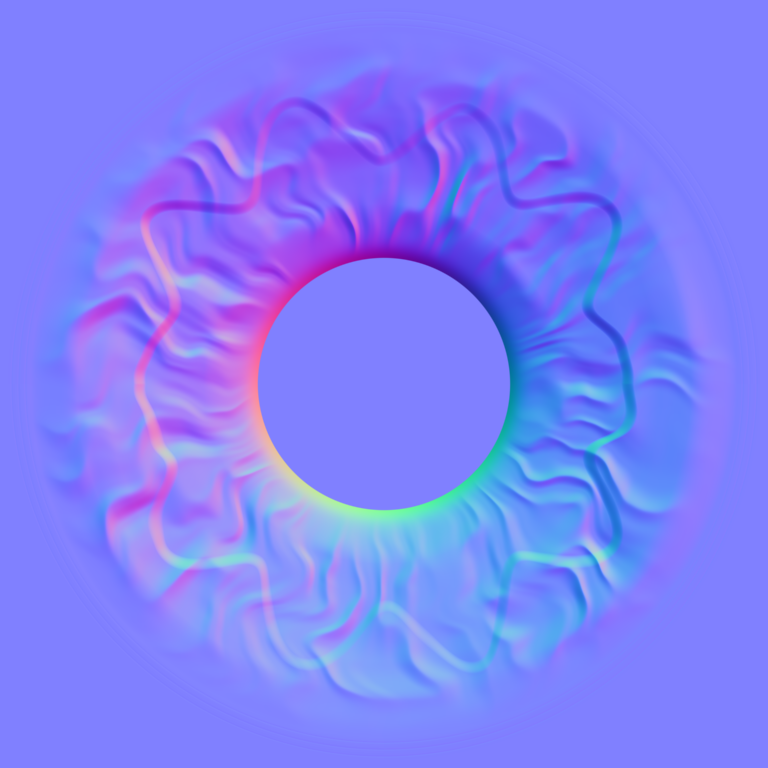
Reproduce this texture map procedurally as a three.js fragment shader.

```glsl
#define PUPIL_RADIUS 0.164
#define IRIS_RADIUS 0.476
#define FIBRE_CELLS 42.0
#define FIBRE_HEIGHT 0.0105
#define FINE_HEIGHT 0.0045
#define WARP_TURNS 0.035
#define RADIAL_FREQ 11.0
#define FOLD_HEIGHT 0.010
#define BOWL_SLOPE 0.27
#define RING_SLOPE 0.07
#define EPS 0.0012
#define TAU 6.2831853

varying vec2 vUv;

float hash(vec2 p) {
  vec3 q = fract(vec3(p.xyx) * 0.1031);
  q += dot(q, q.yzx + 33.33);
  return fract((q.x + q.y) * q.z);
}

// Value noise that repeats along x after a whole number of cells
float ringNoise(vec2 p, float period) {
  vec2 cell = floor(p);
  vec2 f = p - cell;
  vec2 w = f * f * f * (f * (f * 6.0 - 15.0) + 10.0);
  float x0 = mod(cell.x, period);
  float x1 = mod(cell.x + 1.0, period);
  float low = mix(hash(vec2(x0, cell.y)), hash(vec2(x1, cell.y)), w.x);
  float high = mix(hash(vec2(x0, cell.y + 1.0)), hash(vec2(x1, cell.y + 1.0)), w.x);
  return mix(low, high, w.y);
}

float softRidge(float n) {
  float centred = 2.0 * n - 1.0;
  return 1.0 - sqrt(centred * centred + 0.02);
}

// Wavy radial strands, bent by two scales of angular warp
float fibres(float turn, float r) {
  float broad = ringNoise(vec2(turn * 13.0, r * 14.0 + 5.0), 13.0) - 0.5;
  float tight = ringNoise(vec2(turn * 34.0, r * 26.0 + 41.0), 34.0) - 0.5;
  float bent = turn + WARP_TURNS * (broad + 0.4 * tight);
  float depth = r * RADIAL_FREQ;
  float coarse = softRidge(ringNoise(vec2(bent * FIBRE_CELLS, depth + 9.0), FIBRE_CELLS));
  float fineCells = FIBRE_CELLS * 2.0;
  float fine = ringNoise(vec2(bent * fineCells, depth * 1.4 + 23.0), fineCells);
  float patches = 0.65 + 0.7 * ringNoise(vec2(turn * 9.0, r * 9.0 + 61.0), 9.0);
  float mask = smoothstep(PUPIL_RADIUS, 0.235, r) * (1.0 - smoothstep(0.36, 0.465, r));
  return mask * patches * (FIBRE_HEIGHT * coarse + FINE_HEIGHT * fine);
}

// Meandering step that divides the inner and outer iris
float collarette(float turn, float r) {
  float angle = turn * TAU;
  float side = abs(sin(angle));
  float swing = 0.042 * smoothstep(0.0, 0.5, side);
  float phase = 10.0 * angle - 0.17;
  float wobble = 0.022 * (ringNoise(vec2(turn * 40.0, 3.0), 40.0) - 0.5);
  float foldRadius = 0.312 + 0.025 * side + swing * cos(phase) + wobble;
  float bend = 10.0 * swing * sin(phase) / foldRadius;
  float dist = (r - foldRadius) / sqrt(1.0 + bend * bend);
  float strength = mix(0.3, 1.0, 1.0 - side * side);
  return FOLD_HEIGHT * strength * smoothstep(-0.008, 0.008, dist);
}

float irisHeight(vec2 p) {
  float r = length(p);
  float turn = atan(p.y, p.x) / TAU;
  return fibres(turn, r) + collarette(turn, r) * (1.0 - smoothstep(0.40, 0.46, r));
}

// Steep pupil rim, shallow bowl and faint outer rings
float radialSlope(float r) {
  float d = max(r - PUPIL_RADIUS, 0.0);
  float rim = 4.5 * exp(-d / 0.007) + 0.6 * exp(-d / 0.038);
  float bowl = BOWL_SLOPE * mix(0.75, 1.1, smoothstep(0.25, 0.42, r));
  float slope = (rim + bowl) * (1.0 - smoothstep(0.425, IRIS_RADIUS, r));
  for (int i = 0; i < 3; i++) {
    float offset = (r - 0.467 - 0.009 * float(i)) / 0.0013;
    slope += RING_SLOPE * offset * exp(-offset * offset);
  }
  return slope;
}

void main() {
  vec2 p = vUv - 0.5;
  float r = length(p);
  vec2 outward = p / max(r, 0.0001);

  // Surface gradient from central differences
  vec2 dx = vec2(EPS, 0.0);
  vec2 dy = vec2(0.0, EPS);
  vec2 gradient = vec2(irisHeight(p + dx) - irisHeight(p - dx),
                       irisHeight(p + dy) - irisHeight(p - dy)) / (2.0 * EPS);
  gradient += outward * radialSlope(r);

  // Flat pupil, then encode the normal as colour
  float outsidePupil = smoothstep(PUPIL_RADIUS - 0.001, PUPIL_RADIUS + 0.0015, r);
  vec3 flatNormal = vec3(0.0, 0.0, 1.0);
  vec3 irisNormal = normalize(vec3(-gradient, 1.0));
  vec3 normal = mix(flatNormal, irisNormal, outsidePupil);
  gl_FragColor = vec4(normal * 0.5 + 0.5, 1.0);
}
```
